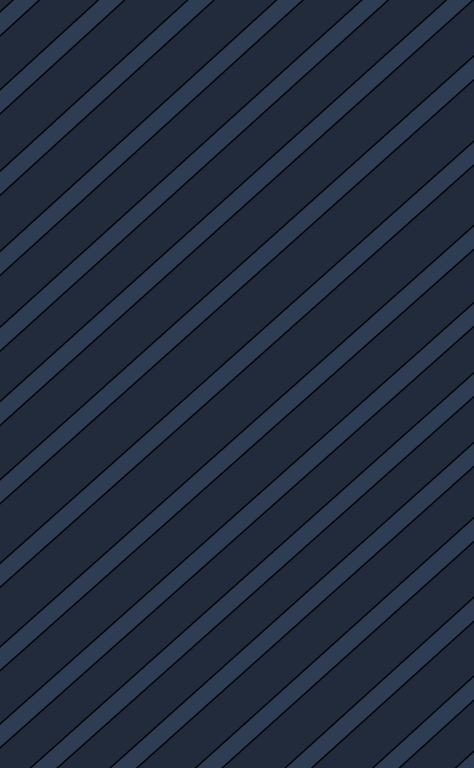
Give the GLSL for this pattern, as a Shadertoy shader.

```glsl
// Navy diagonal stripes with thin black outlines and slightly uneven spacing.

const float PERIOD = 0.1009;  // vertical distance between stripes, in canvas heights
const float SLOPE = 0.9;

// Uneven spacing: a few harmonics over sixteen stripes.
float spacingDrift(float phase) {
    return 0.0072 * cos(phase) + 0.0038 * cos(2.0 * phase) + 0.0055 * cos(3.0 * phase);
}

// Signed distance to the edge of the nearest stripe, negative inside.
float stripeDistance(vec2 p) {
    float along = p.y + SLOPE * p.x;
    float index = round((along - 0.0392) / PERIOD);
    float phase = (index - 8.5) * 0.392699;
    float centre = 0.0392 + index * PERIOD + spacingDrift(phase);

    // Each stripe leans a little about the middle of its visible length.
    float tilt = 0.002 - 0.013 * cos(phase);
    float offset = along - centre + tilt * (p.x - 0.396 * centre);
    return abs(offset) / length(vec2(1.0, SLOPE + tilt)) - 0.0116;
}

// Pixel coverage of a shape from its signed distance.
float coverage(float d, float pixel) {
    return clamp(0.5 - d / pixel, 0.0, 1.0);
}

void mainImage(out vec4 fragColor, in vec2 fragCoord) {
    float pixel = 1.0 / iResolution.y;
    vec2 p = vec2(fragCoord.x, iResolution.y - fragCoord.y) * pixel;
    float d = stripeDistance(p);

    // Ground, stripe fill, then outline.
    vec3 color = mix(vec3(0.132, 0.169, 0.234), vec3(0.182, 0.24, 0.327), coverage(d, pixel));
    color = mix(color, vec3(0.008, 0.01, 0.015), coverage(abs(d) - 0.00095, pixel));
    fragColor = vec4(color, 1.0);
}
```
